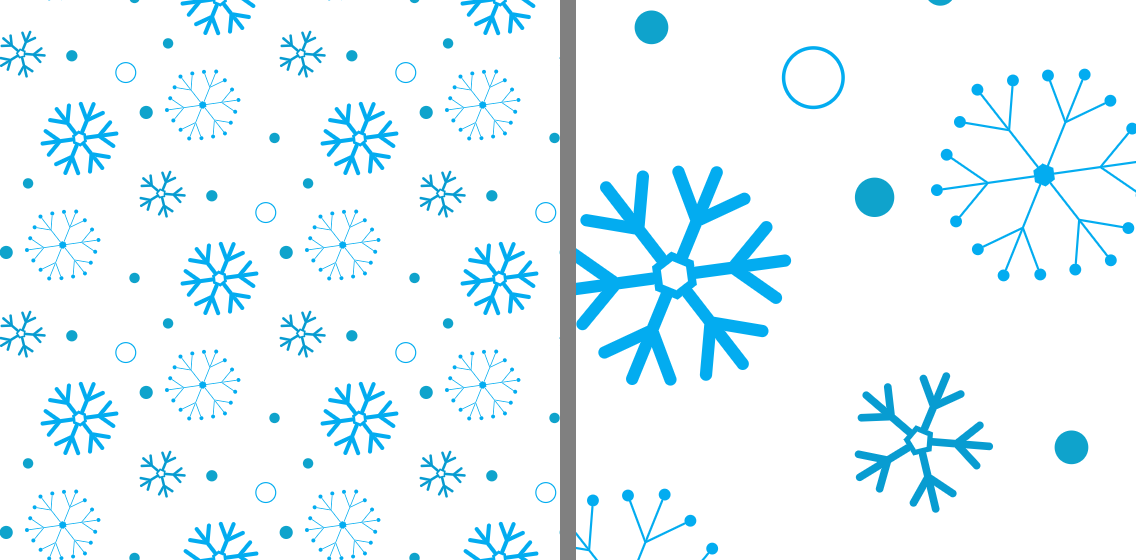
Left: the whole. Right: its middle third, enlarged.
Reproduce this pattern procedurally as a Shadertoy shader.

```glsl
const float CANVAS = 768.0;   // design units across the canvas
const float TILE = 384.0;     // two tiles each way, each with a half-drop copy
const float TAU = 6.2831853;

const vec3 PAPER = vec3(1.0);
const vec3 SKY = vec3(0.01, 0.675, 0.94);
const vec3 OCEAN = vec3(0.03, 0.61, 0.82);
const vec3 TEAL = vec3(0.06, 0.64, 0.80);

// Offset from the nearest copy of a motif on the half-drop lattice
vec2 nearestCopy(vec2 p, vec2 center) {
    vec2 a = p - center;
    vec2 b = a + 0.5 * TILE;
    a -= TILE * floor(a / TILE + 0.5);
    b -= TILE * floor(b / TILE + 0.5);
    return dot(a, a) < dot(b, b) ? a : b;
}

// Fold the plane onto one half arm lying along +x
vec2 foldArms(vec2 p, float arms, float tilt) {
    float sector = TAU / arms;
    float angle = mod(atan(p.y, p.x) - tilt + 0.5 * sector, sector) - 0.5 * sector;
    return length(p) * vec2(cos(angle), abs(sin(angle)));
}

float segment(vec2 p, vec2 a, vec2 b) {
    vec2 pa = p - a, ba = b - a;
    return length(pa - ba * clamp(dot(pa, ba) / dot(ba, ba), 0.0, 1.0));
}

vec2 polar(float radius, float angle) {
    return radius * vec2(cos(angle), sin(angle));
}

// Centre line of one arm: a straight stem and its side branch
float branches(vec2 q, float hub, float fork, float tip, vec2 sideTip) {
    float stem = segment(q, vec2(hub, 0.0), vec2(tip, 0.0));
    return min(stem, segment(q, vec2(fork, 0.0), sideTip));
}

// Bold flake with an open polygonal hub
float boldFlake(vec2 q, float hub, float fork, float tip, vec2 sideTip,
                float halfWidth, float hubHalfWidth) {
    float arm = branches(q, hub, fork, tip, sideTip) - halfWidth;
    float ring = abs(q.x - hub) - hubHalfWidth;
    // Keep the hub hollow
    return min(max(arm, hub - q.x), ring);
}

// Fine flake with beads on the tips and a solid hub
float beadedFlake(vec2 q, float hub, float fork, float tip, vec2 sideTip,
                  float halfWidth, float bead) {
    float arm = branches(q, 0.0, fork, tip, sideTip) - halfWidth;
    float beads = min(length(q - vec2(tip, 0.0)), length(q - sideTip)) - bead;
    return min(min(arm, beads), q.x - hub);
}

float disc(vec2 p, vec2 center, float radius) {
    return length(nearestCopy(p, center)) - radius;
}

vec3 paint(vec3 base, vec3 ink, float dist, float pixel) {
    return mix(base, ink, clamp(0.5 - dist / pixel, 0.0, 1.0));
}

void mainImage(out vec4 fragColor, in vec2 fragCoord) {
    vec2 p = fragCoord / iResolution.xy * CANVAS;
    float pixel = CANVAS / min(iResolution.x, iResolution.y);
    vec3 color = PAPER;

    // Large six-armed flake
    vec2 q = foldArms(nearestCopy(p, vec2(109.0, 194.0)), 6.0, 0.135);
    float large = boldFlake(q, 7.7, 27.0, 51.0, polar(47.5, 0.35), 2.8, 1.9);
    color = paint(color, SKY, large, pixel);

    // Small five-armed flake
    q = foldArms(nearestCopy(p, vec2(29.0, 310.5)), 5.0, -0.08);
    float small = boldFlake(q, 4.7, 17.0, 32.0, polar(28.5, 0.33), 1.75, 1.2);
    color = paint(color, OCEAN, small, pixel);

    // Beaded flake
    q = foldArms(nearestCopy(p, vec2(278.0, 240.0)), 6.0, 0.14);
    float beaded = beadedFlake(q, 4.6, 26.0, 49.5, polar(45.5, 0.345), 0.5, 2.7);
    color = paint(color, SKY, beaded, pixel);

    // Hollow circle
    float circle = abs(disc(p, vec2(172.5, 284.5), 13.6)) - 0.8;
    color = paint(color, SKY, circle, pixel);

    // Scattered dots: centre and radius
    vec3 dots[4] = vec3[4](vec3(98.5, 307.5, 7.7), vec3(230.5, 324.5, 7.1),
                           vec3(200.5, 229.8, 9.0), vec3(376.5, 194.8, 7.1));
    for (int i = 0; i < 4; i++) {
        color = paint(color, TEAL, disc(p, dots[i].xy, dots[i].z), pixel);
    }

    fragColor = vec4(color, 1.0);
}
```
